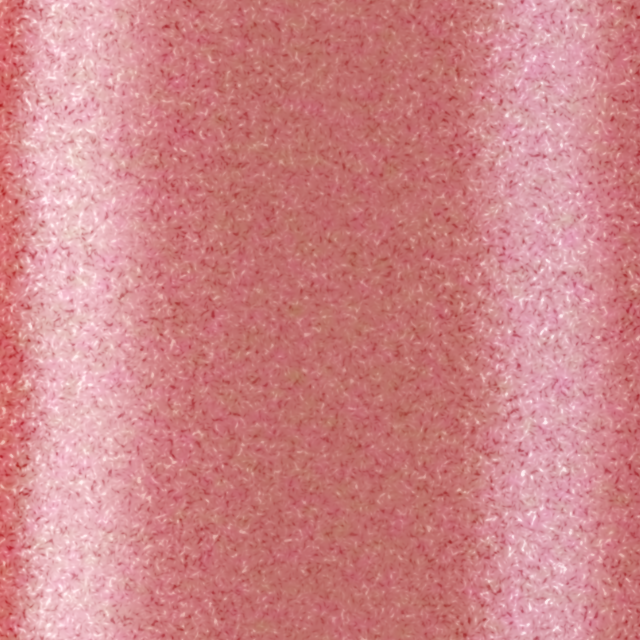
Write a Shadertoy shader that draws this texture.

```glsl
// Rose pink pearlescent metal: a curved sheet with two vertical sheens and fine glitter grain.

vec3 hash3(vec2 cell) {
    vec3 p = fract(cell.xyx * vec3(0.1031, 0.1030, 0.0973));
    p += dot(p, p.yxz + 33.33);
    return fract((p.xxy + p.yzz) * p.zyx);
}

// Cellular noise: one soft, randomly turned flake per cell, light or dark.
float flakes(vec2 p, float flakeLength, float flakeWidth) {
    vec2 home = floor(p);
    float sum = 0.0;
    for (int j = -1; j <= 1; j++) {
        for (int i = -1; i <= 1; i++) {
            vec2 cell = home + vec2(i, j);
            vec3 rnd = hash3(cell + 17.0);
            vec3 trait = hash3(cell + 241.0);
            vec2 offset = p - cell - 0.1 - 0.8 * rnd.xy;
            float angle = 3.14159 * rnd.z;
            vec2 axis = vec2(cos(angle), sin(angle));
            float along = dot(offset, axis) / flakeLength;
            float across = dot(offset, vec2(-axis.y, axis.x)) / flakeWidth;
            sum += (2.0 * trait.x - 1.0) * exp(-along * along - across * across);
        }
    }
    return sum;
}

// Layered sines give the sheen borders a slow waver.
float waver(float y) {
    return 0.006 * sin(9.0 * y + 1.0) + 0.004 * sin(23.0 * y + 2.5);
}

// A vertical band that rises from a to b and falls from c to d.
float band(float x, float a, float b, float c, float d) {
    return smoothstep(a, b, x) * (1.0 - smoothstep(c, d, x));
}

// Smooth shading across the curve, without grain.
vec3 sheetColor(float x, float leftSheen, float rightSheen) {
    const vec3 brownRose = vec3(0.755, 0.435, 0.425);
    const vec3 warmRose = vec3(0.805, 0.475, 0.485);
    const vec3 coral = vec3(0.83, 0.43, 0.43);
    const vec3 palePink = vec3(0.935, 0.745, 0.775);
    const vec3 mauvePink = vec3(0.870, 0.640, 0.690);

    vec3 color = mix(brownRose, warmRose, smoothstep(0.10, 0.32, abs(x - 0.54)));
    color = mix(color, coral, 1.0 - smoothstep(0.0, 0.06, x));
    color = mix(color, vec3(0.775, 0.435, 0.45), smoothstep(0.92, 1.0, x));
    color = mix(color, palePink, leftSheen);
    return mix(color, mauvePink, rightSheen);
}

void mainImage(out vec4 fragColor, in vec2 fragCoord) {
    vec2 uv = fragCoord / iResolution.xy;

    // Grain at two sizes, and broader patches of tint
    float coarse = flakes(uv * 100.0, 0.55, 0.26);
    float fine = flakes(uv * 165.0 + 31.7, 0.55, 0.30);
    float patches = flakes(uv * vec2(38.0, 50.0) + 80.3, 0.60, 0.45);
    float grain = 0.75 * coarse + 0.55 * fine;

    // Sheens, with borders broken up by the flakes
    float x = uv.x + waver(uv.y) + 0.012 * grain;
    float leftSheen = band(x, 0.01, 0.085, 0.13, 0.275);
    leftSheen *= 0.95 + 0.05 * sin(11.0 * uv.y + 0.6);
    float rightSheen = band(x, 0.71, 0.835, 0.875, 0.985);
    float sheen = max(leftSheen, rightSheen);
    vec3 color = sheetColor(x, leftSheen, rightSheen);

    // Grain is calm in the centre and strong toward the sides
    float sides = smoothstep(0.06, 0.34, abs(uv.x - 0.53));
    float strength = mix(0.13, 0.21, sides);
    color += strength * grain * vec3(0.55, 1.0, 0.95);
    color += patches * vec3(0.015, -0.020, 0.018);

    // Dark red gaps and creamy glints
    float gap = smoothstep(0.25, 0.85, -grain);
    color -= gap * mix(0.03, 0.06, sides) * vec3(0.3, 1.0, 0.9);
    float glint = smoothstep(0.35, 0.95, grain);
    vec3 glintColor = mix(vec3(0.93, 0.73, 0.69), vec3(1.0, 0.95, 0.95), sheen);
    color = mix(color, glintColor, glint * mix(0.25, 0.65, sides));

    fragColor = vec4(clamp(color, 0.0, 1.0), 1.0);
}
```
